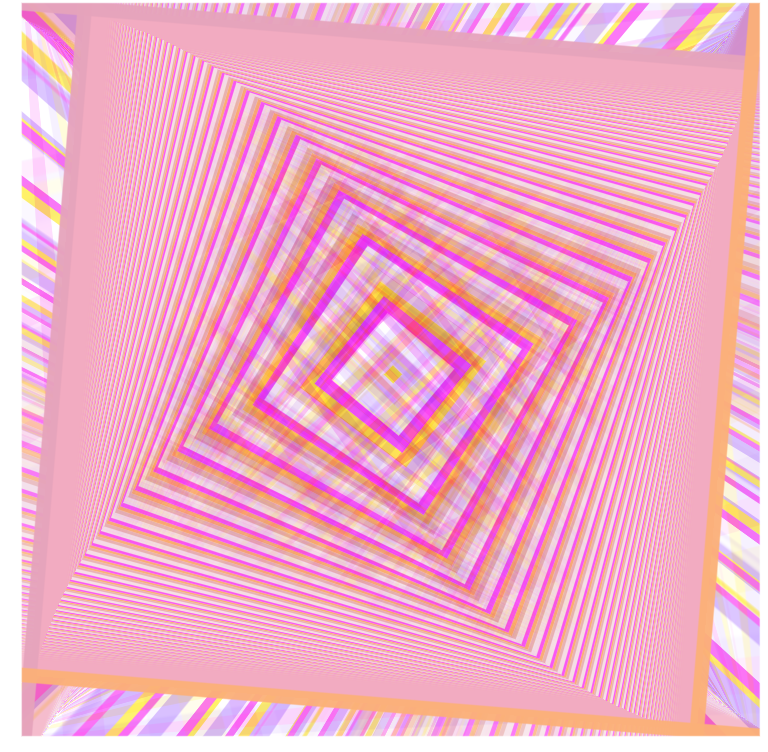
This background is drawn by a Shadertoy shader. Its source:

```glsl
#define CENTER vec2(0.009, 0.0086)
#define SPIRAL_SHIFT vec2(0.003, -0.0065)
#define PAGE vec2(0.4907, 0.4874)
#define TWIST 1.58
#define LIMIT 0.4883
#define RINGS 2.401
#define FRAME 0.445
#define PINK vec3(0.95, 0.67, 0.755)
#define MAGENTA vec3(0.985, 0.35, 0.96)
#define ORANGE vec3(0.985, 0.69, 0.47)
#define MAUVE vec3(0.90, 0.64, 0.735)
#define YELLOW vec3(1.0, 0.94, 0.30)

const float QUARTER = 1.5707963;
const float BAR = 0.0096;

// Normal of one side of the square with the given half width
vec2 sideNormal(float side, float halfWidth) {
    float angle = QUARTER * (side - 0.5) + TWIST * halfWidth;
    return vec2(cos(angle), sin(angle));
}

// Newton search for the twisted side through p: half width and slope
vec2 findSide(vec2 p, float side) {
    float h = clamp(dot(p, sideNormal(side, 0.2)), -0.5, 0.45);
    float slope = 1.0;
    for (int i = 0; i < 9; i++) {
        vec2 n = sideNormal(side, h);
        slope = max(1.0 - TWIST * dot(p, vec2(-n.y, n.x)), 0.12);
        h = clamp(h + (dot(p, n) - h) / slope, -0.6, 0.475);
    }
    return vec2(h, slope);
}

// Repeating band around a phase, softened by the pixel width
float band(float phase, float middle, float halfWidth, float blur) {
    float d = abs(fract(phase - middle + 0.5) - 0.5);
    return 1.0 - smoothstep(halfWidth - blur, halfWidth + blur, d);
}

// Main stripes, paler and yellower near the centre
vec3 ringColor(float h, float phase, float blur) {
    float outward = smoothstep(0.03, 0.2, h);
    vec3 c = mix(vec3(1), vec3(0.965, 0.88, 0.905), outward);
    vec3 tanColor = mix(vec3(0.96, 0.87, 0.95), vec3(0.915, 0.71, 0.71), outward);
    float soft = min(blur, 0.1);
    c = mix(c, tanColor, band(phase, 0.55, 0.11, soft));
    c = mix(c, mix(YELLOW, ORANGE, outward), band(phase, 0.335, 0.105, soft));
    c = mix(c, MAGENTA, band(phase, 0.125, 0.11, soft));
    return mix(c, PINK, smoothstep(0.08, 0.42, blur));
}

// Irregular translucent bands from layered sines
vec3 plaidColor(float phase, float side, float blur) {
    float edge = 0.05 + 18.0 * blur;
    float a = sin(14.0 * phase + 2.0 * side) + 0.7 * sin(23.0 * phase);
    float b = sin(11.0 * phase + side) + 0.9 * sin(25.0 * phase + 1.0);
    float c = sin(17.0 * phase - side) + 0.9 * sin(29.0 * phase);
    vec3 col = mix(vec3(1), vec3(0.83, 0.72, 1.0), smoothstep(-edge, edge, a - 0.15));
    col = mix(col, YELLOW, smoothstep(-edge, edge, b - 0.9));
    col = mix(col, MAGENTA, smoothstep(-edge, edge, c - 0.95));
    return mix(col, vec3(0.96, 0.83, 0.89), smoothstep(0.05, 0.2, blur));
}

void mainImage(out vec4 fragColor, in vec2 fragCoord) {
    float pixel = 1.0 / iResolution.y;
    vec2 p = (fragCoord - 0.5 * iResolution.xy) * pixel - CENTER;

    // Side and frame distance for the four line families
    vec2 sides[4];
    float bars[4];
    int top = 0, outer = 0;
    for (int i = 0; i < 4; i++) {
        sides[i] = findSide(p - SPIRAL_SHIFT, float(i));
        bars[i] = dot(p, sideNormal(float(i), FRAME)) - FRAME;
        if (sides[i].x > sides[top].x) top = i;
        if (bars[i] > bars[outer]) outer = i;
    }
    bool outside = bars[outer] > 0.0;
    int lead = outside ? outer : top;
    float overlay = 0.32 * (1.0 - smoothstep(0.06, 0.38, sides[lead].x));

    // Nested squares inside, crossing bands over them and past the frame
    vec3 col = vec3(1);
    for (int i = 0; i < 4; i++) {
        float h = sides[i].x;
        float gap = LIMIT - h;
        float phase = RINGS / gap - 0.565;
        float blur = 0.75 * pixel * RINGS / (gap * gap * sides[i].y);
        vec3 plaid = plaidColor(phase, float(i), blur);
        if (!outside) {
            if (i == lead) col *= ringColor(h, phase, blur);
            col *= mix(vec3(1), plaid, overlay);
        } else if (i != lead) {
            float amount = abs(i - lead) == 2 ? 0.1 : 0.2 + 0.6 * smoothstep(-0.35, 0.05, h);
            vec3 tint = mix(plaid, ringColor(h, phase, blur), smoothstep(0.12, 0.3, h));
            float corner = smoothstep(-0.03, 0.0, bars[i]);
            col *= mix(vec3(1), mix(tint, PINK, corner), amount);
        }
    }

    // Solid frame bars, mauve on top and left, orange laid over them
    for (int k = 1; k <= 4; k++) {
        int i = k % 4;
        vec3 tint = (i == 1 || i == 2) ? MAUVE : ORANGE;
        float cover = 1.0 - smoothstep(-pixel, pixel, abs(bars[i]) - BAR);
        col = mix(col, tint, 0.95 * cover);
    }

    // White margin
    vec2 margin = abs(p) - PAGE;
    col = mix(col, vec3(1), smoothstep(-pixel, pixel, max(margin.x, margin.y)));
    fragColor = vec4(col, 1.0);
}
```
